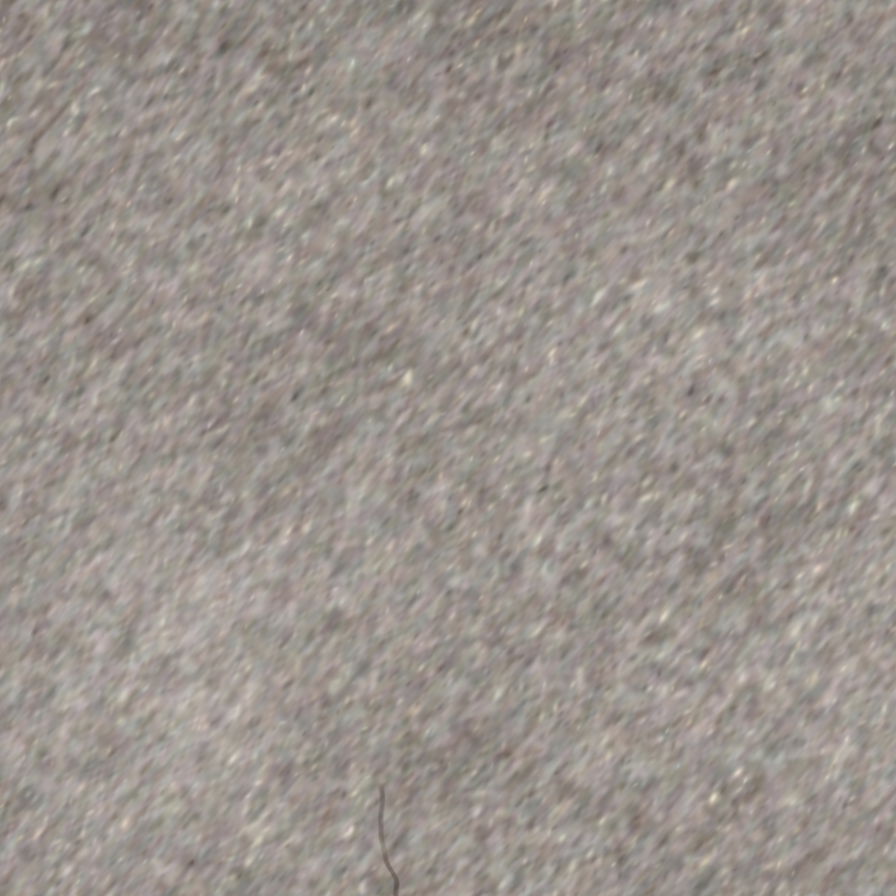
Reproduce this texture procedurally as a three.js fragment shader.

```glsl
varying vec2 vUv;

float hash(vec2 p) {
  return fract(sin(dot(p, vec2(127.1, 311.7))) * 43758.5453);
}

float noise(vec2 p) {
  vec2 i = floor(p), f = fract(p);
  f = f * f * (3.0 - 2.0 * f);
  return mix(mix(hash(i), hash(i + vec2(1.0, 0.0)), f.x),
             mix(hash(i + vec2(0.0, 1.0)), hash(i + vec2(1.0, 1.0)), f.x), f.y);
}

float fbm(vec2 p) {
  float sum = 0.0, weight = 0.5;
  for (int i = 0; i < 4; i++) {
    sum += weight * noise(p);
    p = p * 2.03 + 17.3;
    weight *= 0.5;
  }
  return sum / 0.9375;
}

vec2 turn(vec2 p, float angle) {
  float c = cos(angle), s = sin(angle);
  return vec2(c * p.x + s * p.y, c * p.y - s * p.x);
}

float blob(vec2 p, vec2 centre, vec2 radius) {
  vec2 d = (p - centre) / radius;
  return exp(-dot(d, d));
}

// Slanted mineral flecks, one per cell: bright cream or cool ones and dark pits
vec3 flecks(vec2 uv, float cells, float seed) {
  vec2 home = floor(uv * cells);
  vec3 sum = vec3(0.0);
  for (int y = -1; y <= 1; y++) {
    for (int x = -1; x <= 1; x++) {
      vec2 cell = home + vec2(float(x), float(y)) + seed;
      vec2 jitter = vec2(hash(cell + 3.1), hash(cell + 7.7));
      vec2 d = uv * cells - (cell - seed) - jitter;
      d = turn(d, 0.9 + 0.9 * (hash(cell + 11.3) - 0.5));
      d /= mix(vec2(0.22, 0.11), vec2(0.46, 0.2), hash(cell + 19.9));
      float kind = hash(cell + 23.5);
      float bright = smoothstep(0.55, 1.0, kind);
      float dark = smoothstep(0.3, 0.0, kind);
      vec3 shine = mix(vec3(0.13, 0.15, 0.14), vec3(0.19, 0.17, 0.12), hash(cell + 31.7));
      vec3 pit = vec3(0.10, 0.105, 0.105);
      sum += (shine * bright * bright - pit * dark) * exp(-dot(d, d));
    }
  }
  return sum;
}

void main() {
  vec2 uv = vUv;
  vec3 colour = vec3(0.606, 0.577, 0.554);

  // Broad worn and stained areas
  float tone = 0.10 * (fbm(uv * 5.0 + 4.0) - 0.5);
  tone += 0.035 * blob(uv, vec2(0.1, 0.26), vec2(0.3, 0.25));
  tone -= 0.045 * blob(uv, vec2(0.36, 0.57), vec2(0.16, 0.15));
  tone -= 0.035 * blob(uv, vec2(0.5, 0.98), vec2(0.45, 0.16));
  tone -= 0.02 * blob(uv, vec2(0.82, 0.45), vec2(0.18, 0.12));

  // Fine grain drawn out along the diagonal
  vec2 slant = turn(uv, 0.87);
  tone += 0.10 * (noise(slant * vec2(42.0, 76.0)) - 0.5);
  tone += 0.13 * (noise(slant * vec2(72.0, 150.0) + 31.0) - 0.5);
  tone += 0.08 * (noise(slant * vec2(120.0, 250.0) + 57.0) - 0.5);
  colour += tone;

  // Rosy to green and warm to cool shifts between grains
  float rosy = noise(slant * vec2(55.0, 105.0) + 83.0) - 0.5;
  float warm = noise(slant * vec2(65.0, 120.0) + 129.0) - 0.5;
  colour += rosy * vec3(0.03, -0.025, 0.0) + warm * vec3(0.02, 0.005, -0.04);

  // Flecks thin out on the worn lower left
  float cover = 1.0 - 0.45 * blob(uv, vec2(0.1, 0.3), vec2(0.3, 0.25));
  colour += cover * (flecks(uv, 44.0, 5.0) + 0.8 * flecks(uv, 67.0, 141.0));

  // Short hairline crack rising from the lower edge
  float path = 0.427 + 0.018 * smoothstep(0.07, 0.0, uv.y) + 0.008 * (noise(vec2(uv.y * 55.0, 9.0)) - 0.5);
  float crack = smoothstep(0.0045, 0.001, abs(uv.x - path)) * smoothstep(0.13, 0.11, uv.y);
  colour -= 0.17 * crack * (0.45 + 0.55 * noise(uv * 60.0));

  gl_FragColor = vec4(colour, 1.0);
}
```
